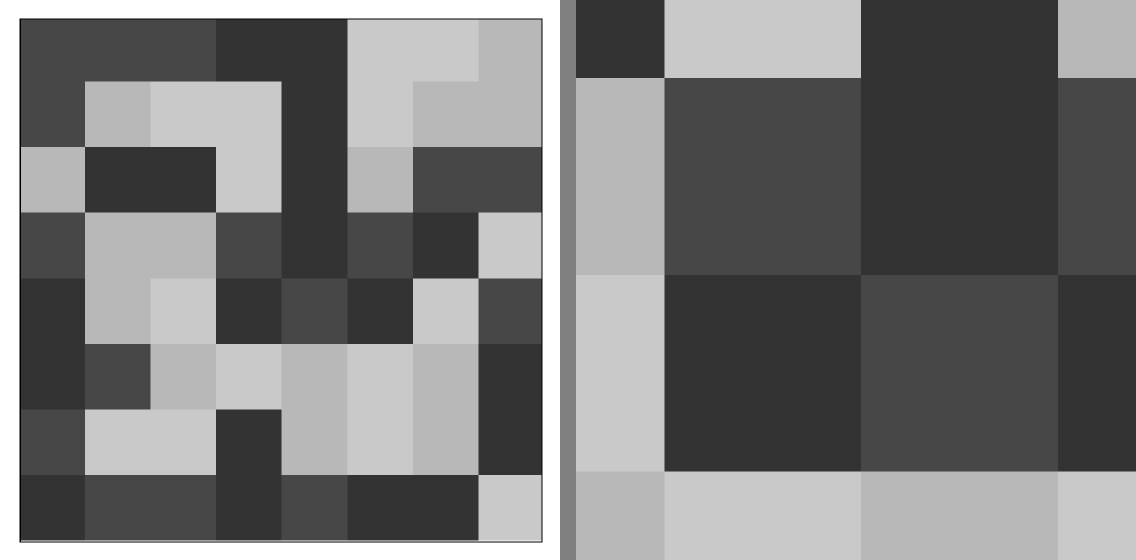
Left, the full canvas; right, a detail of the centre.
A WebGL 2 fragment shader for this pattern:

```glsl
#version 300 es
precision highp float;

uniform vec2 u_resolution;
out vec4 fragColor;

float hash(vec2 p) {
    return fract(sin(dot(p, vec2(127.1, 311.7))) * 43758.5453);
}

// Rank each cell's hash among all 64, so every grey keeps a fixed share.
float cellGrey(vec2 cell) {
    float own = hash(cell);
    int rank = 0;
    for (int i = 0; i < 64; i++) {
        if (hash(vec2(i % 8, i / 8)) < own) rank++;
    }
    if (rank < 19) return 0.20;
    if (rank < 35) return 0.28;
    return rank < 50 ? 0.79 : 0.72;
}

float board(vec2 p) {
    // Thin black frame on a white page
    vec2 edge = abs(p - vec2(0.502, 0.499)) - vec2(0.4658, 0.4668);
    float frame = max(edge.x, edge.y);
    if (frame > 0.00098) return 1.0;
    if (frame > -0.00098) return 0.0;

    // The grid sits slightly high, leaving a white sliver at the bottom
    vec2 grid = (p - 0.0351) / 0.117;
    if (grid.y < 0.0) return 1.0;
    return cellGrey(clamp(floor(grid), 0.0, 7.0));
}

void main() {
    // Four samples per pixel smooth the edges
    float grey = 0.0;
    for (int i = 0; i < 4; i++) {
        vec2 offset = vec2(i % 2, i / 2) * 0.5 - 0.25;
        grey += 0.25 * board((gl_FragCoord.xy + offset) / u_resolution);
    }
    fragColor = vec4(vec3(grey), 1.0);
}
```
